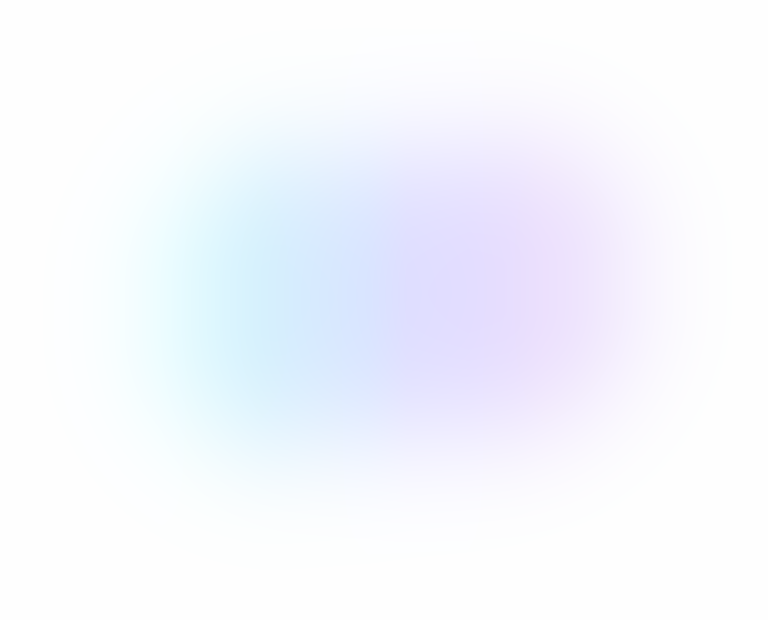
A WebGL 2 fragment shader for this background:

```glsl
#version 300 es
precision highp float;
// A soft pastel glow on white, running from cyan through blue to violet and pink.
// A rounded box distance is passed through a Gaussian edge profile to give the
// coverage, and a horizontal ramp of colours gives the tint.

uniform vec2 u_resolution;
out vec4 fragColor;

const vec3 PAPER    = vec3(0.996, 0.998, 0.998);
const vec3 AQUA     = vec3(0.840, 0.980, 1.000);
const vec3 SKY      = vec3(0.832, 0.940, 0.992);
const vec3 BLUE     = vec3(0.850, 0.894, 1.000);
const vec3 LAVENDER = vec3(0.872, 0.870, 1.000);
const vec3 VIOLET   = vec3(0.888, 0.864, 1.000);
const vec3 PINK     = vec3(0.918, 0.868, 0.990);

// Signed distance to a box with rounded corners.
float roundedBox(vec2 p, vec2 halfSize, float radius) {
    vec2 q = abs(p) - halfSize + radius;
    return length(max(q, 0.0)) + min(max(q.x, q.y), 0.0) - radius;
}

// Coverage of an edge blurred by a Gaussian of the given width.
float blurredEdge(float dist, float sigma) {
    float z = clamp(dist / sigma, -4.0, 4.0);
    return 0.5 - 0.5 * tanh(0.798 * (z + 0.0447 * z * z * z));
}

// Linear step between two positions.
float ramp(float from, float to, float x) {
    return clamp((x - from) / (to - from), 0.0, 1.0);
}

// Tint across the canvas, x from 0 at the left to 1 at the right.
vec3 tintAt(float x) {
    vec3 tint = mix(AQUA, SKY, ramp(0.21, 0.34, x));
    tint = mix(tint, BLUE, ramp(0.34, 0.48, x));
    tint = mix(tint, LAVENDER, ramp(0.48, 0.53, x));
    tint = mix(tint, VIOLET, ramp(0.53, 0.61, x));
    return mix(tint, PINK, ramp(0.61, 0.71, x));
}

void main() {
    vec2 uv = gl_FragCoord.xy / u_resolution;
    float aspect = u_resolution.x / u_resolution.y;

    // Glow space: height is one unit, with a slight rise to the right.
    vec2 p = (uv - vec2(0.515, 0.525)) * vec2(aspect, 1.0);
    p.y -= 0.05 * p.x;

    float dist = roundedBox(p, vec2(0.295 * aspect, 0.232), 0.2);
    float coverage = blurredEdge(dist, 0.09);

    fragColor = vec4(mix(PAPER, tintAt(uv.x), coverage), 1.0);
}
```
